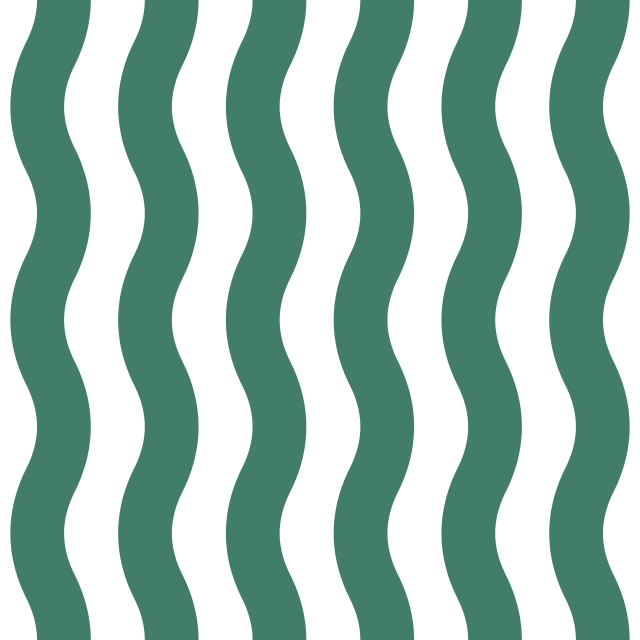
Write a WebGL 1 fragment shader that draws this pattern.

```glsl
precision highp float;

uniform vec2 u_resolution;

// Chain of alternating parabolic arcs: offset, slope and curvature at height t
vec3 waveAt(float t) {
  float s = mod(t * 12.0 + 1.0, 4.0) - 1.0;
  float side = s < 1.0 ? 1.0 : -1.0;
  float v = s < 1.0 ? s : s - 2.0;
  return side * vec3((1.0 - v * v) / 48.0, -0.5 * v, -6.0);
}

// Newton search for the nearest point on the wave
float waveDistance(vec2 p) {
  float t = p.y;
  for (int i = 0; i < 6; i++) {
    vec3 wave = waveAt(t);
    float gap = wave.x - p.x;
    float slope = t - p.y + gap * wave.y;
    t -= slope / max(1.0 + wave.y * wave.y + gap * wave.z, 0.3);
  }
  return length(vec2(waveAt(t).x, t) - p);
}

void main() {
  float scale = min(u_resolution.x, u_resolution.y);
  vec2 p = gl_FragCoord.xy / scale;

  // Vertical bands, six across and centred on the canvas
  float spacing = 0.1684;
  p.x = mod(p.x - 0.5, spacing) - 0.5 * spacing;

  // Constant-width stroke with a one-pixel soft edge
  float edge = waveDistance(p) - 0.042;
  float ink = clamp(0.5 - edge * scale, 0.0, 1.0);

  vec3 green = vec3(0.255, 0.49, 0.405);
  gl_FragColor = vec4(mix(vec3(1.0), green, ink), 1.0);
}
```
